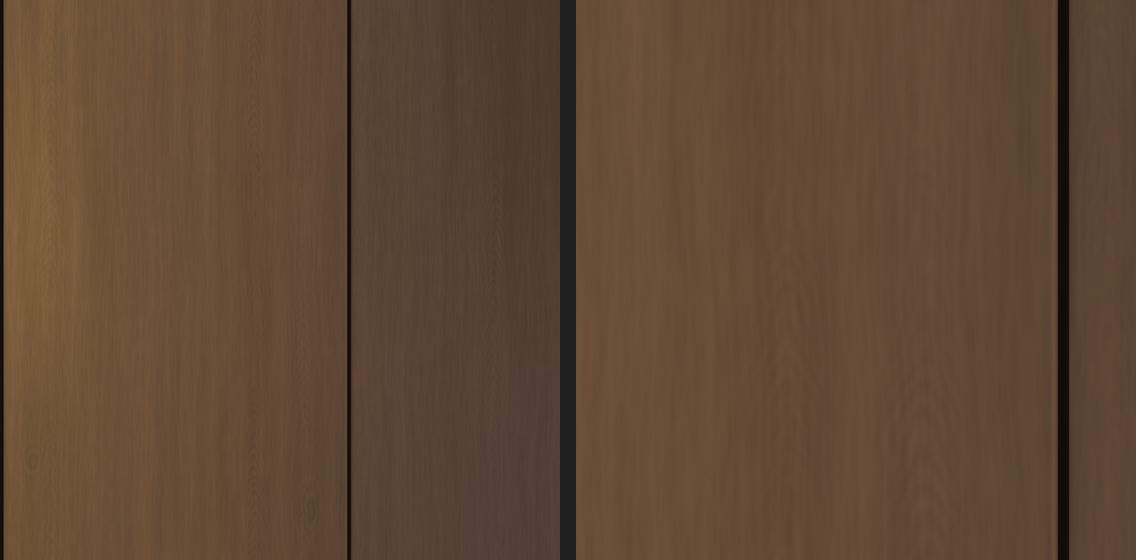
Left: the whole. Right: its middle third, enlarged.
Reproduce this texture procedurally as a Shadertoy shader.

```glsl
// Brown oak wall panels divided by narrow dark vertical joints.
// Stretched cellular noise makes pores and streaks, layered sines make the
// tone bands and arched grain, and a soft side light fades to the right.

const float PANEL_WIDTH = 0.6205;
const float FIRST_JOINT = 0.003;
const float JOINT_HALF_WIDTH = 0.0033;

const vec3 LIT_OAK = vec3(0.465, 0.347, 0.228);
const vec3 SHADED_OAK = vec3(0.325, 0.247, 0.198);
const vec3 JOINT_COLOR = vec3(0.065, 0.047, 0.040);

// Arched grain columns: centre, half width, strength
const vec3 COLUMNS[5] = vec3[5](
    vec3(0.088, 0.022, 0.7), vec3(0.456, 0.020, 0.9),
    vec3(0.542, 0.024, 0.7), vec3(0.882, 0.022, 1.0),
    vec3(0.648, 0.016, 0.5));

// Knots: centre, half width, half height
const vec4 KNOTS[3] = vec4[3](
    vec4(0.060, 0.175, 0.020, 0.035), vec4(0.555, 0.090, 0.016, 0.050),
    vec4(0.460, 0.710, 0.011, 0.038));

vec2 hash2(vec2 cell) {
    vec3 q = fract(cell.xyx * vec3(0.1031, 0.1030, 0.0973));
    q += dot(q, q.yzx + 33.33);
    return fract((q.xx + q.yz) * q.zy);
}

// Distance to the nearest scattered point, about 0 to 1
float cellular(vec2 p) {
    vec2 cell = floor(p), local = fract(p);
    float nearest = 2.0;
    for (int j = -1; j <= 1; j++)
        for (int i = -1; i <= 1; i++) {
            vec2 o = vec2(i, j);
            vec2 d = o + hash2(cell + o) - local;
            nearest = min(nearest, dot(d, d));
        }
    return sqrt(nearest);
}

// Smooth irregular variation, about -1 to 1
float waves(float t, float seed) {
    return 0.5 * sin(t + seed) + 0.3 * sin(2.3 * t + 1.7 * seed)
         + 0.2 * sin(4.9 * t + 3.1 * seed);
}

// Nested pointed arches that fade in and out along a column
float archGrain(vec2 p, vec3 column, float seed) {
    float center = column.x + 0.006 * waves(p.y * 9.0, seed);
    float d = (p.x - center) / column.y;
    float rise = 0.055 * sqrt(d * d + 0.05) + 0.012 * waves(p.y * 21.0, seed);
    float lines = sin((p.y + rise) * 330.0 + waves(p.x * 160.0, seed));
    float fade = 0.55 + 0.45 * waves(p.y * 8.0, seed * 2.0);
    return lines * exp(-d * d) * fade * column.z;
}

// Dark heart surrounded by faint uneven rings
float knotGrain(vec2 p, vec4 knot) {
    vec2 d = (p - knot.xy) / knot.zw;
    d.x += 0.25 * waves(d.y * 2.0, knot.x * 40.0);
    float r = length(d);
    return (0.6 * sin(r * 13.0) - 0.9 * exp(-4.0 * r * r)) * exp(-r * r);
}

// Relative brightness of the wood, centred on zero
float woodGrain(vec2 p, float panel) {
    float bend = 0.004 * waves(p.y * 7.0, panel + p.x * 6.0);
    vec2 g = vec2(p.x + bend, p.y) + panel * vec2(3.7, 5.3);
    float pores = cellular(g * vec2(270.0, 24.0)) - 0.5;
    float fibres = cellular(g * vec2(130.0, 5.0)) - 0.5;
    float streaks = cellular(g * vec2(38.0, 1.6)) - 0.5;
    float bands = waves(g.x * 48.0, 2.0 + p.y * 0.8);
    float tone = 0.065 * pores + 0.06 * fibres + 0.07 * streaks + 0.018 * bands;
    for (int i = 0; i < 5; i++)
        tone += 0.034 * archGrain(p, COLUMNS[i], float(i) * 2.4 + 1.0);
    for (int i = 0; i < 3; i++)
        tone += 0.06 * knotGrain(p, KNOTS[i]);
    return tone;
}

// Warm light from the left, dim upper right, cool lower right
vec3 sideLight(vec2 p) {
    vec3 oak = mix(LIT_OAK, SHADED_OAK, smoothstep(-0.15, 1.1, p.x));
    vec2 glow = (p - vec2(0.02, 0.6)) / vec2(0.12, 0.32);
    oak += vec3(0.050, 0.038, 0.012) * exp(-dot(glow, glow));
    oak *= 1.0 - 0.10 * smoothstep(0.6, 1.0, p.x) * smoothstep(0.3, 1.0, p.y);
    oak *= 1.0 - 0.05 * smoothstep(0.5, 0.0, p.y) * (1.0 - p.x);
    oak.b += 0.028 * smoothstep(0.5, 1.0, p.x) * smoothstep(0.6, 0.0, p.y);
    return oak;
}

void mainImage(out vec4 fragColor, in vec2 fragCoord) {
    vec2 p = fragCoord / iResolution.xy;
    float pixel = 1.0 / iResolution.x;

    // Signed distance to the nearest repeated joint
    float panelPos = (p.x - FIRST_JOINT) / PANEL_WIDTH;
    float panel = floor(panelPos);
    float side = (fract(panelPos + 0.5) - 0.5) * PANEL_WIDTH;
    float edge = abs(side) - JOINT_HALF_WIDTH;

    vec3 color = sideLight(p) * (1.0 + woodGrain(p, panel));

    // Soft shadow and a thin lit bevel on the left of each joint
    color *= 1.0 - 0.16 * exp(-max(edge, 0.0) / 0.004);
    float bevel = (side + JOINT_HALF_WIDTH + 0.0025) / 0.0015;
    color += vec3(0.07, 0.052, 0.035) * exp(-bevel * bevel);

    color = mix(JOINT_COLOR, color, smoothstep(-pixel, pixel, edge));
    fragColor = vec4(color, 1.0);
}
```
